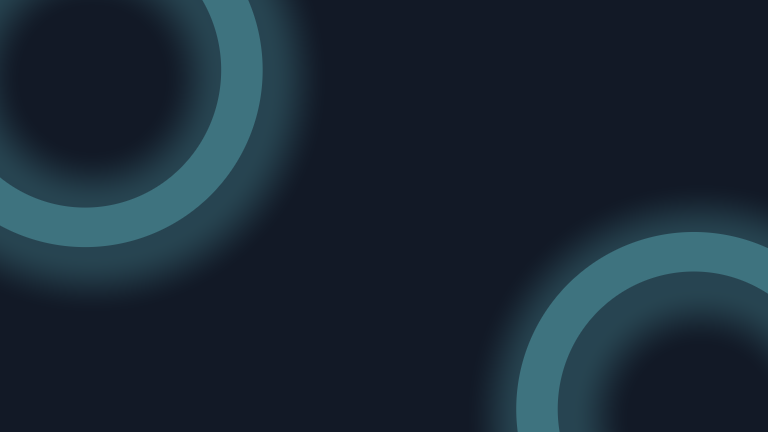
Reproduce this background procedurally as a Shadertoy shader.

```glsl
// Two teal rings cropped by opposite corners of a dark navy field.
// Each ring is the gap between two ellipses, laid over a wide soft
// glow whose centre is shifted a little down and to the right.

// Coverage of an ellipse with the given semi-axes, smoothed over one pixel.
float ellipseMask(vec2 p, vec2 axes) {
    float dist = (length(p / axes) - 1.0) * min(axes.x, axes.y);
    return clamp(0.5 - dist * iResolution.y, 0.0, 1.0);
}

// Disc whose edge fades out evenly on both sides of its radius.
float softDisc(vec2 p, float radius) {
    return 1.0 - smoothstep(radius - 0.068, radius + 0.068, length(p));
}

void mainImage(out vec4 fragColor, in vec2 fragCoord) {
    // Canvas height is one unit
    vec2 uv = fragCoord / iResolution.y;
    vec3 teal = vec3(0.243, 0.451, 0.498);
    vec3 color = vec3(0.070, 0.098, 0.149);

    for (int i = 0; i < 2; i++) {
        vec2 center = i == 0 ? vec2(0.197, 0.838) : vec2(1.606, 0.053);
        vec2 p = uv - center;

        // Blurred glow on both sides of the ring
        vec2 q = p - vec2(0.017, -0.020);
        float glow = softDisc(q, 0.479) - softDisc(q, 0.231);
        color = mix(color, teal, 0.48 * glow);

        // Crisp ring, slightly wider at its sides than at top and bottom
        float ring = ellipseMask(p, vec2(0.411, 0.410))
                   - ellipseMask(p, vec2(0.315, 0.3185));
        color = mix(color, teal, ring);
    }

    fragColor = vec4(color, 1.0);
}
```
